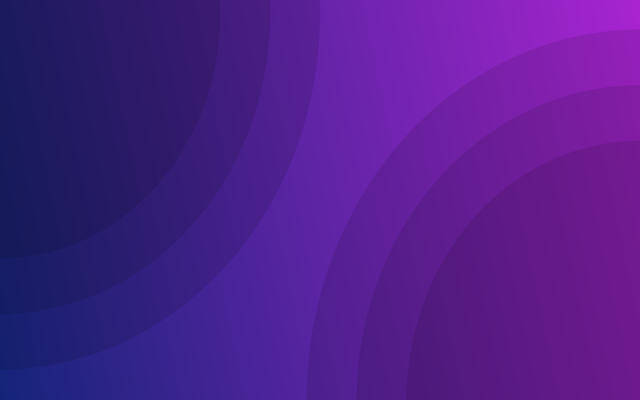
This background is drawn by a Shadertoy shader. Its source:

```glsl
// Navy-to-magenta gradient with two nests of translucent dark discs,
// one at the upper left and one at the lower right corner.
// Each nest stacks three concentric discs, each dimming what lies below.

// Brightness left after three discs shrinking in equal steps.
float discShade(vec2 p, vec2 center, float outerRadius, float blur) {
    float shade = 1.0;
    float dist = length(p - center);
    for (int i = 0; i < 3; i++) {
        float radius = outerRadius - 0.1389 * float(i);
        float cover = 1.0 - smoothstep(-blur, blur, dist - radius);
        shade *= 1.0 - 0.105 * cover;
    }
    return shade;
}

void mainImage(out vec4 fragColor, in vec2 fragCoord) {
    vec2 uv = fragCoord / iResolution.xy;

    // Slightly tilted gradient, rising to the right and up
    vec3 navy = vec3(0.08, 0.14, 0.475);
    vec3 magenta = vec3(0.66, 0.14, 0.815);
    vec3 color = mix(navy, magenta, dot(uv, vec2(0.883, 0.117)));

    // Discs live on a 16:9 plane that stretches with the canvas
    float aspect = 16.0 / 9.0;
    vec2 p = uv * vec2(aspect, 1.0);
    float blur = 0.8 / iResolution.y;
    color *= discShade(p, vec2(0.0, 0.965), 0.889, blur);
    color *= discShade(p, vec2(aspect, 0.0), 0.926, blur);

    fragColor = vec4(color, 1.0);
}
```
